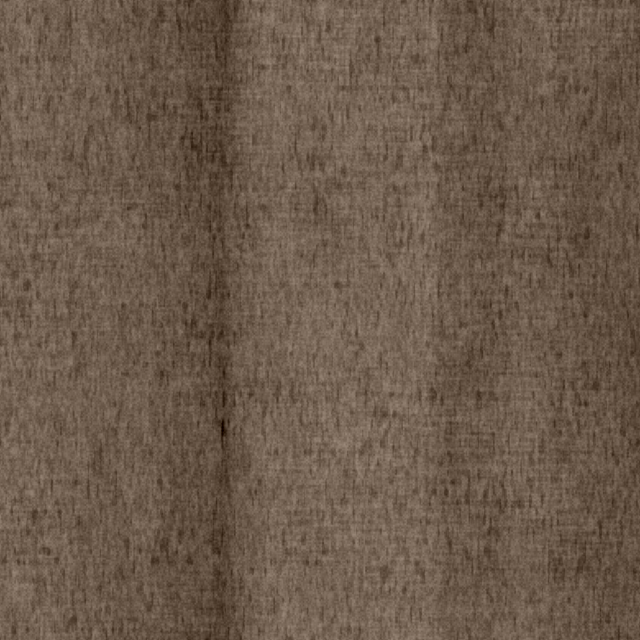
Write a WebGL 1 fragment shader that draws this texture.

```glsl
precision highp float;
// Brown weathered wood with a linen-like fine weave: broad vertical tone bands,
// short upright fibres and pores, faint horizontal threads, a dark seam and a knot.
// Every layer adds a brightness offset to one base brown.
uniform vec2 u_resolution;

const vec3 BASE_BROWN = vec3(0.42, 0.35, 0.29);

float hash(vec2 p) {
  vec3 q = fract(vec3(p.xyx) * 0.1031);
  q += dot(q, q.yzx + 33.33);
  return fract((q.x + q.y) * q.z);
}

// Smooth value noise, centred on zero.
float noise(vec2 p) {
  vec2 cell = floor(p);
  vec2 f = fract(p);
  f = f * f * (3.0 - 2.0 * f);
  float low = mix(hash(cell), hash(cell + vec2(1.0, 0.0)), f.x);
  float high = mix(hash(cell + vec2(0.0, 1.0)), hash(cell + vec2(1.0, 1.0)), f.x);
  return mix(low, high, f.y) - 0.5;
}

// Two octaves of noise.
float cloud(vec2 p) {
  return 0.65 * noise(p) + 0.35 * noise(p * 2.03 + 17.0);
}

float bump(float x, float centre, float width) {
  float d = (x - centre) / width;
  return exp(-d * d);
}

// Broad light and dark stripes along the grain.
float bandTone(vec2 uv) {
  float x = uv.x + 0.018 * noise(vec2(uv.x * 4.0, uv.y * 3.0));
  float palePlank = smoothstep(0.34, 0.45, x) * (1.0 - smoothstep(0.675, 0.695, x));
  float tone = 0.036 * palePlank;
  tone -= 0.062 * bump(x, 0.315, 0.075);
  tone -= 0.050 * bump(x, 0.349, 0.014);
  tone -= 0.022 * bump(x, 0.745, 0.06);
  tone -= 0.050 * bump(x, 0.99, 0.11);
  tone += 0.022 * bump(x, 0.83, 0.04);
  tone += 0.022 * bump(x, 0.06, 0.06);
  tone += 0.050 * cloud(vec2(uv.x * 22.0, uv.y * 3.0) + 40.0);
  tone += 0.040 * cloud(uv * vec2(9.0, 7.0) + 80.0);
  return tone;
}

// Upright fibres, crossing threads and small speckles.
float weaveTone(vec2 uv) {
  float fibre = noise(uv * vec2(235.0, 48.0) + 11.0);
  float shortFibre = noise(uv * vec2(260.0, 125.0) + 23.0);
  float thread = noise(uv * vec2(24.0, 245.0) + 37.0);
  float speckle = noise(uv * vec2(390.0, 370.0) + 53.0);
  float threadPatch = 0.7 + 0.9 * noise(uv * 6.0 + 61.0);
  return 0.085 * fibre + 0.085 * shortFibre + 0.080 * thread * threadPatch
       + 0.095 * speckle;
}

// Dark slits gathered in loose patches.
float poreTone(vec2 uv) {
  float slit = noise(uv * vec2(210.0, 65.0) + 71.0);
  float patchiness = 0.22 * noise(uv * vec2(24.0, 13.0) + 97.0);
  return smoothstep(0.14, 0.44, slit + patchiness);
}

// Fine broken crack running down the dark seam.
float crack(vec2 uv) {
  float line = 0.347 + 0.006 * noise(vec2(3.0, uv.y * 22.0));
  float extent = smoothstep(0.26, 0.29, uv.y) * (1.0 - smoothstep(0.39, 0.46, uv.y));
  extent += 0.7 * bump(uv.y, 0.05, 0.03) + 0.35 * bump(uv.y, 0.66, 0.12);
  float broken = smoothstep(-0.25, 0.15, noise(vec2(9.0, uv.y * 45.0)));
  return bump(uv.x, line, 0.0022) * extent * broken;
}

// Small knot made of curved dark strokes inside a soft shadow.
float knot(vec2 uv, vec2 centre) {
  vec2 d = (uv - centre) * vec2(1.0, 0.8);
  float r = length(d) + 0.004 * noise(uv * 110.0);
  float rings = 0.5 + 0.5 * sin(r * 900.0);
  float strokes = rings * smoothstep(-0.2, 0.2, noise(uv * vec2(150.0, 190.0)));
  return bump(r, 0.0, 0.014) * (0.3 + 0.7 * strokes);
}

void main() {
  vec2 uv = gl_FragCoord.xy / u_resolution;
  float tone = 0.014 + bandTone(uv) + weaveTone(uv);
  tone -= 0.085 * poreTone(uv);
  tone -= 0.150 * crack(uv);
  tone -= 0.160 * knot(uv, vec2(0.383, 0.637));
  gl_FragColor = vec4(clamp(BASE_BROWN + tone, 0.0, 1.0), 1.0);
}
```
